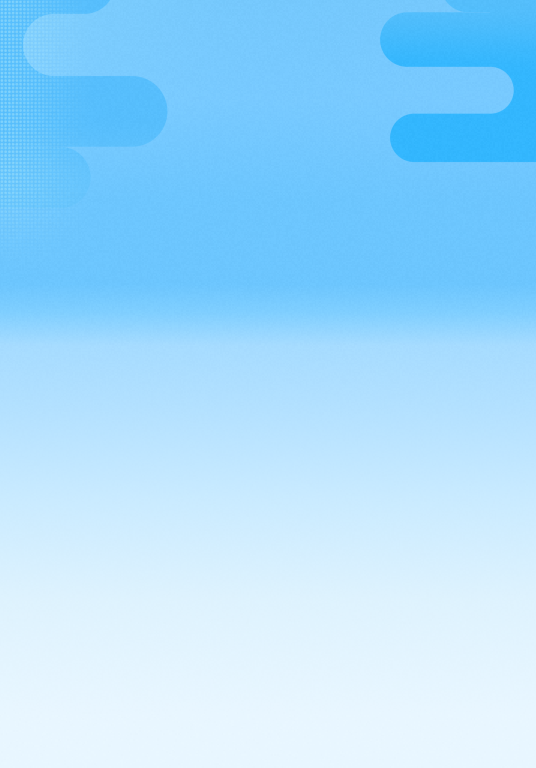
Give the GLSL for this background, as a Shadertoy shader.

```glsl
// Pale blue sky gradient with flat rounded cloud bands in both upper corners.

// Lengths are fractions of the canvas height; y is measured from the top.
const int STOPS = 10;
const vec4 SKY[STOPS] = vec4[STOPS](   // colour, y
    vec4(0.46, 0.785, 0.99, 0.00),
    vec4(0.47, 0.79, 1.00, 0.13),
    vec4(0.425, 0.775, 0.995, 0.26),
    vec4(0.425, 0.775, 0.995, 0.37),
    vec4(0.50, 0.81, 1.00, 0.407),
    vec4(0.65, 0.86, 1.00, 0.450),
    vec4(0.70, 0.88, 1.00, 0.53),
    vec4(0.79, 0.92, 1.00, 0.65),
    vec4(0.87, 0.95, 0.995, 0.78),
    vec4(0.91, 0.965, 1.00, 0.93));

const vec3 LEFT_COLOR = vec3(0.34, 0.745, 0.99);
const vec3 LEFT_LOW_COLOR = vec3(0.40, 0.77, 0.99);
const vec3 RIGHT_COLOR = vec3(0.20, 0.715, 0.995);
const vec3 RIGHT_TOP_COLOR = vec3(0.33, 0.745, 0.985);
const vec3 DOT_COLOR = vec3(0.66, 0.90, 0.98);

const float DOT_CELLS = 205.0;
const float DOT_STRENGTH = 0.5;
const float DOT_REACH = 0.13;
const float GRAIN_CELLS = 512.0;
const float GRAIN_STRENGTH = 0.016;

float hash(vec2 p) {
    vec3 q = fract(p.xyx * 0.1031);
    q += dot(q, q.yzx + 33.33);
    return fract((q.x + q.y) * q.z);
}

// Endless bar with one round tip; side = 1 points right, -1 points left.
float bar(vec2 p, float tip, float top, float bottom, float side) {
    float radius = 0.5 * (bottom - top);
    float past = max(side * (p.x - tip) + radius, 0.0);
    return length(vec2(past, p.y - 0.5 * (top + bottom))) - radius;
}

float leftCloud(vec2 p) {
    float d = max(p.x - 0.07, p.y - 0.145);
    d = max(d, -bar(p, 0.030, 0.018, 0.099, -1.0));
    d = min(d, bar(p, 0.150, -0.062, 0.018, 1.0));
    d = min(d, bar(p, 0.218, 0.099, 0.191, 1.0));
    return min(d, bar(p, 0.118, 0.191, 0.271, 1.0));
}

// Here x is measured inward from the right edge.
float rightCloud(vec2 p) {
    float d = max(p.x - 0.06, p.y - 0.18);
    d = max(d, -bar(p, 0.029, 0.087, 0.148, -1.0));
    d = min(d, bar(p, 0.124, -0.055, 0.016, 1.0));
    d = min(d, bar(p, 0.203, 0.016, 0.087, 1.0));
    return min(d, bar(p, 0.190, 0.148, 0.211, 1.0));
}

vec3 skyColor(float y) {
    vec3 color = SKY[0].rgb;
    for (int i = 1; i < STOPS; i++) {
        float t = clamp((y - SKY[i - 1].w) / (SKY[i].w - SKY[i - 1].w), 0.0, 1.0);
        color = mix(color, SKY[i].rgb, t);
    }
    return color;
}

float coverage(float d) {
    float pixel = 1.0 / iResolution.y;
    return 1.0 - smoothstep(-0.7 * pixel, 0.7 * pixel, d);
}

void mainImage(out vec4 fragColor, in vec2 fragCoord) {
    vec2 p = fragCoord / iResolution.y;
    p.y = 1.0 - p.y;
    vec2 mirrored = vec2(iResolution.x / iResolution.y - p.x, p.y);

    // Sky, slightly paler toward the upper left
    vec3 color = skyColor(p.y);
    float corner = (1.0 - smoothstep(0.0, 0.35, p.x)) * (1.0 - smoothstep(0.0, 0.3, p.y));
    color += 0.03 * corner * vec3(1.0, 0.6, 0.0);

    // Cloud bands
    vec3 leftTint = mix(LEFT_COLOR, LEFT_LOW_COLOR, smoothstep(0.15, 0.25, p.y));
    vec3 rightTint = mix(RIGHT_TOP_COLOR, RIGHT_COLOR, smoothstep(0.0, 0.10, p.y));
    color = mix(color, leftTint, coverage(leftCloud(p)));
    color = mix(color, rightTint, coverage(rightCloud(mirrored)));

    // Halftone dots fading in from the left edge
    vec2 cell = fract(p * DOT_CELLS) - 0.5;
    float dots = 1.0 - smoothstep(0.15, 0.55, length(cell));
    float fade = (1.0 - smoothstep(0.0, DOT_REACH, p.x)) * (1.0 - smoothstep(0.22, 0.36, p.y));
    color = mix(color, DOT_COLOR, DOT_STRENGTH * dots * fade);

    // Paper grain, strongest in the blue part
    float grain = hash(floor(p * GRAIN_CELLS)) - 0.5;
    color += GRAIN_STRENGTH * grain * (1.0 - 0.7 * smoothstep(0.35, 0.6, p.y));

    fragColor = vec4(clamp(color, 0.0, 1.0), 1.0);
}
```
